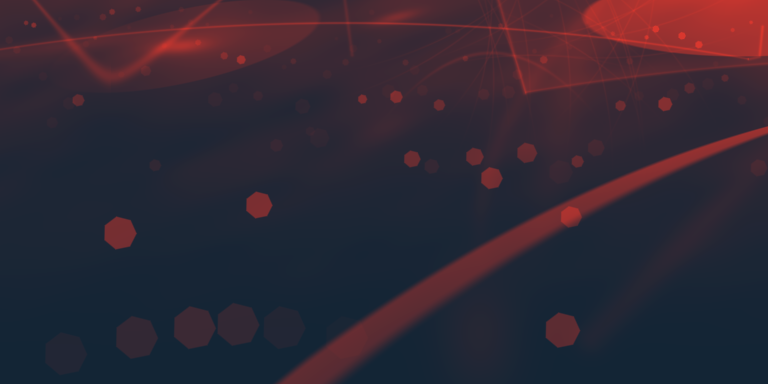
Give the GLSL for this background, as a Shadertoy shader.

```glsl
// Dark navy backdrop with red light ribbons, glowing ellipses and heptagonal bokeh.

const float TAU = 6.2831853;

float hash(vec2 p) {
    vec3 q = fract(p.xyx * 0.1031);
    q += dot(q, q.yzx + 33.33);
    return fract((q.x + q.y) * q.z);
}

float noise(vec2 p) {
    vec2 i = floor(p), f = fract(p);
    f = f * f * (3.0 - 2.0 * f);
    return mix(mix(hash(i), hash(i + vec2(1, 0)), f.x),
               mix(hash(i + vec2(0, 1)), hash(i + vec2(1, 1)), f.x), f.y);
}

// Antialiased coverage of a signed distance
float fill(float d) {
    float px = 1.0 / iResolution.y;
    return smoothstep(px, -px, d);
}

float glow(float d, float width) {
    return exp(-d * d / (width * width));
}

float segment(vec2 p, vec2 a, vec2 b) {
    vec2 ab = b - a;
    return length(p - a - ab * clamp(dot(p - a, ab) / dot(ab, ab), 0.0, 1.0));
}

float heptagon(vec2 p, float radius) {
    float side = TAU / 7.0;
    float a = mod(atan(p.x, p.y) + 0.2, side) - 0.5 * side;
    return fill(length(p) * cos(a) - 0.92 * radius);
}

vec2 rotate(vec2 p, float a) {
    return vec2(cos(a) * p.x + sin(a) * p.y, cos(a) * p.y - sin(a) * p.x);
}

// Haze and wide, blurred streaks
float haze(vec2 p) {
    vec2 q = rotate(p, 0.35);
    float cloud = 0.6 * noise(q * vec2(2.5, 7.0)) + 0.4 * noise(q * vec2(6.0, 17.0) + 9.0);
    float h = 0.20 * smoothstep(0.4, 1.05, p.y) * (0.4 + 0.9 * cloud);
    h += 0.10 * cloud * smoothstep(0.05, 0.6, p.y);
    h += 0.05 * smoothstep(0.9, 1.9, p.x) * smoothstep(0.1, 0.7, p.y);
    h += 0.07 * glow(segment(p, vec2(1.54, 0.12), vec2(2.05, 0.64)), 0.04);
    h += 0.06 * glow(p.x - 1.25 - 0.9 * pow(p.y - 0.4, 2.0), 0.025) * smoothstep(0.25, 0.6, p.y);
    h += 0.06 * glow(p.x - 1.33 - 0.2 * p.y, 0.05) * smoothstep(0.2, 0.7, p.y);
    h += 0.07 * glow(length(rotate(p - vec2(1.0, 0.66), 0.5) / vec2(0.09, 0.04)), 1.0);
    return h + 0.09 * glow(length((p - vec2(1.25, 0.12)) * vec2(1.0, 0.7)), 0.10);
}

// Ellipses and folded sheets along the top
float sheets(vec2 p) {
    vec2 q = rotate(p - vec2(0.48, 0.88), 0.22);
    float h = 0.13 * fill((length(q / vec2(0.36, 0.095)) - 1.0) * 0.095) * smoothstep(-0.5, 0.2, q.x);
    h += 0.38 * glow(length(rotate(p - vec2(0.47, 0.88), 0.1) / vec2(0.07, 0.018)), 1.0);
    h += 0.15 * glow(length(q / vec2(0.25, 0.05)), 1.0);
    h += 0.24 * glow(length(rotate(p - vec2(1.03, 0.954), 0.25) / vec2(0.06, 0.013)), 1.0);

    // Sheet whose corner hangs below the arc
    float edge = 0.758 + 0.17 * (p.x - 1.367) - 0.08 * pow(p.x - 1.367, 2.0);
    float fold = 1.367 - 0.29 * (p.y - 0.758);
    float inside = fill(edge - p.y) * fill(fold - p.x);
    h += inside * (0.03 + 0.09 * glow(p.y - edge, 0.035) + 0.07 * glow(p.x - fold, 0.05));
    h += 0.14 * glow(p.y - edge, 0.004) * step(fold, p.x);

    // Bright oval, strongest toward its upper right
    float oval = (length((p - vec2(1.93, 0.955)) / vec2(0.41, 0.102)) - 1.0) * 0.102;
    float light = 0.46 + 0.16 * smoothstep(1.5, 1.9, p.x) + 0.8 * (p.y - 0.93);
    return mix(h, light - 0.1, fill(oval));
}

// Thin curves and crossing threads
float threads(vec2 p) {
    float arc = 0.2 + 0.14 * glow(p.x - 1.1, 0.5);
    float h = arc * glow(p.y - 0.94 + 0.085 * pow(p.x - 0.9, 2.0), 0.003) * step(p.x, 1.95);
    h += 0.10 * glow(p.y - 0.93 + 0.085 * pow(p.x - 0.9, 2.0), 0.02) * smoothstep(0.9, 0.1, p.x);
    float hook = min(segment(p, vec2(1.95, 0.846), vec2(1.978, 0.852)),
                     segment(p, vec2(1.978, 0.852), vec2(1.986, 0.93)));
    h += 0.22 * glow(hook, 0.004);
    h += 0.13 * glow(p.y - 0.862 + 2.2 * pow(p.x - 1.28, 2.0), 0.005) * smoothstep(0.3, 0.05, abs(p.x - 1.28));
    h += 0.13 * glow(segment(p, vec2(0.898, 1.0), vec2(0.917, 0.857)), 0.005);
    h += 0.20 * glow(segment(p, vec2(1.297, 1.0), vec2(1.367, 0.758)), 0.005);

    // Soft V-shaped ribbon, blurred at its bend
    float slope = p.x < 0.29 ? 1.2 : 0.85;
    float bend = 0.755 + length(vec2(0.045, slope * (p.x - 0.29)));
    float dv = (p.y - bend) / sqrt(1.0 + slope * slope);
    h += 0.24 * glow(dv, mix(0.014, 0.005, smoothstep(0.8, 1.0, p.y)));

    for (int i = 0; i < 24; i++) {
        float k = float(i);
        vec2 hub = vec2(1.15 + 0.6 * hash(vec2(k, 3)), 0.85 + 0.12 * hash(vec2(k, 5)));
        vec2 q = rotate(p - hub, 0.5 * TAU * hash(vec2(k, 9)));
        h += 0.07 * glow(q.y - 0.5 * q.x * q.x, 0.0025) * glow(q.x, 0.17);
    }
    return h;
}

float bokeh(vec2 p) {
    float h = 0.0;
    // Scattered discs shrink to dust toward the top
    for (int i = 0; i < 90; i++) {
        float k = float(i), shade = hash(vec2(k, 41));
        vec2 c = vec2(2.0 * fract(0.618 * k + 0.1), mix(0.5, 0.98, sqrt(hash(vec2(k, 23)))));
        float r = mix(0.030, 0.008, smoothstep(0.5, 0.95, c.y)) * (0.5 + 0.6 * hash(vec2(k, 31)));
        h += heptagon(p - c, r) * mix(0.04, 0.42, pow(shade, 4.0));
    }
    // Row of large faint discs near the bottom
    for (int i = 0; i < 6; i++) {
        float k = float(i);
        vec2 c = vec2(0.18 + 0.148 * k + 0.034 * sin(1.2 * k - 0.3), 0.155 - 0.0085 * (k - 3.0) * (k - 3.0));
        h += heptagon(p - c, 0.056) * (0.02 + 0.18 * exp(-0.3 * (k - 2.0) * (k - 2.0)));
    }
    // Bright foreground discs
    h += 0.45 * heptagon(p - vec2(0.312, 0.393), 0.043);
    h += 0.46 * heptagon(p - vec2(0.674, 0.466), 0.035);
    h += 0.36 * heptagon(p - vec2(1.464, 0.140), 0.046);
    h += 0.28 * heptagon(p - vec2(1.487, 0.435), 0.028);
    return h + 0.34 * heptagon(p - vec2(1.073, 0.586), 0.022);
}

void mainImage(out vec4 fragColor, in vec2 fragCoord) {
    vec2 p = fragCoord / iResolution.xy * vec2(2.0, 1.0);
    float heat = haze(p) + sheets(p) + threads(p);

    // Main beam, narrowing toward the right
    float t = p.x - 0.8;
    float across = (p.y - 0.786 * t + 0.196 * t * t) / mix(0.068, 0.011, clamp(t / 1.2, 0.0, 1.0));
    float beam = smoothstep(1.15, 0.7, across) * smoothstep(-1.3, -0.3, across);
    heat += beam * (0.36 + 0.04 * across + 0.16 * smoothstep(0.3, 1.2, t));

    heat += bokeh(p);
    vec3 navy = vec3(0.075, 0.145, 0.208), red = vec3(0.85, 0.215, 0.18);
    fragColor = vec4(mix(navy, red, clamp(heat, 0.0, 1.0)), 1.0);
}
```
